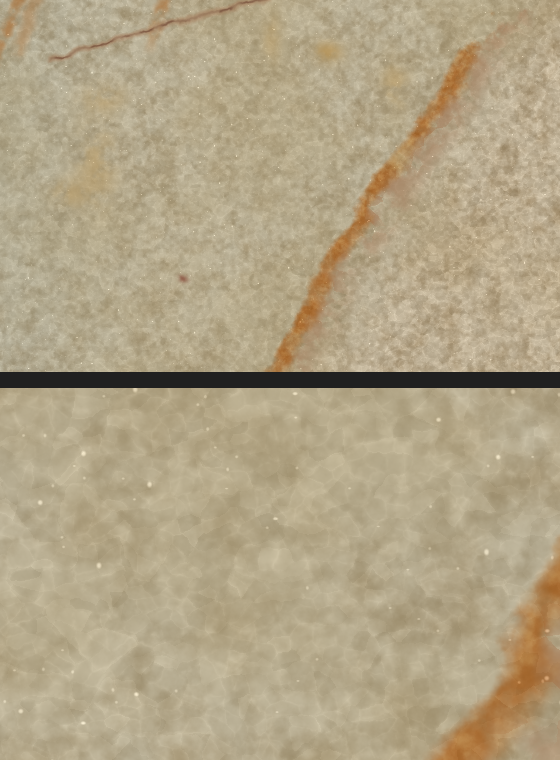
Top, the full canvas; bottom, a detail of the centre.
Write a WebGL 2 fragment shader that draws this texture.

```glsl
#version 300 es
precision highp float;
// Polished cream onyx: crystalline grain, an orange diagonal vein, a thin crack and faint ochre stains.
uniform vec2 u_resolution;
out vec4 fragColor;

float hash(vec2 p) {
    vec3 q = fract(p.xyx * vec3(0.1031, 0.103, 0.0973));
    q += dot(q, q.yzx + 33.33);
    return fract((q.x + q.y) * q.z);
}

float noise(vec2 p) {
    vec2 i = floor(p), f = fract(p);
    f = f * f * (3.0 - 2.0 * f);
    return mix(mix(hash(i), hash(i + vec2(1, 0)), f.x),
               mix(hash(i + vec2(0, 1)), hash(i + vec2(1, 1)), f.x), f.y);
}

float fbm(vec2 p) {
    float sum = 0.0, amp = 0.5;
    for (int i = 0; i < 5; i++) {
        sum += amp * noise(p);
        p = mat2(1.6, 1.2, -1.2, 1.6) * p + 7.3;
        amp *= 0.5;
    }
    return sum / 0.97;
}

// Crystal cells: x = pale boundary strength, y = random tone of the cell
vec2 crystals(vec2 p) {
    vec2 cell = floor(p);
    float near = 9.0, second = 9.0, tone = 0.0;
    for (int y = -1; y <= 1; y++)
        for (int x = -1; x <= 1; x++) {
            vec2 c = cell + vec2(x, y);
            float d = length(c + vec2(hash(c), hash(c + 41.7)) - p);
            if (d < near) { second = near; near = d; tone = hash(c + 93.1); }
            else second = min(second, d);
        }
    return vec2(1.0 - smoothstep(0.0, 0.25, second - near), tone);
}

// Tiny bright glints, one candidate per grid square
float glints(vec2 p, float density) {
    vec2 c = floor(p), centre = 0.3 + 0.4 * vec2(hash(c + 5.1), hash(c + 8.7));
    vec2 d = (fract(p) - centre) * vec2(1.0, 0.7 + hash(c + 2.2));
    return step(1.0 - density, hash(c + 17.0)) * (1.0 - smoothstep(0.04, 0.22, length(d)));
}

float segment(vec2 p, vec2 a, vec2 b) {
    vec2 d = b - a;
    return length(p - a - d * clamp(dot(p - a, d) / dot(d, d), 0.0, 1.0));
}

float stain(vec2 p, vec2 centre, vec2 size) {
    vec2 d = (p - centre) / size;
    return exp(-dot(d, d));
}

void main() {
    vec2 p = gl_FragCoord.xy / u_resolution.y;
    float cloud = fbm(p * 5.0), patches = fbm(p * 24.0 + 30.0), fine = fbm(p * 80.0 + 9.0);
    vec2 warp = vec2(fbm(p * 28.0), fbm(p * 28.0 + 50.0)) - 0.5;
    vec2 q = p + warp * 0.022;

    // Cloudy cream ground, translucent darker patches
    float right = smoothstep(-0.05, 0.3, p.x - 0.735 - 0.6 * p.y);
    vec3 col = mix(vec3(0.655, 0.592, 0.465), vec3(0.75, 0.712, 0.612),
                   smoothstep(0.2, 0.66, 0.55 * patches + 0.2 * cloud + 0.25 * fine));
    col = mix(col, vec3(0.71, 0.65, 0.51), 0.5 * smoothstep(0.42, 0.65, fbm(p * 3.0 + 12.0)));
    col += vec3(-0.014, 0.0, 0.014) * (1.0 - smoothstep(0.0, 0.5, p.x)) - vec3(0.014, 0.012, 0.012);
    col += vec3(0.008, -0.01, -0.012) * right;

    // Grain at two sizes, clearer to the right of the vein
    vec2 big = crystals(q * vec2(28.0, 36.0)), small = crystals(q * vec2(60.0, 76.0) + 20.0);
    float relief = 0.8 + 0.45 * right;
    col += relief * (0.036 * (big.y - 0.5) + 0.045 * (small.y - 0.5) + 0.08 * (fine - 0.5));
    col += relief * (0.028 * big.x + 0.024 * small.x) * smoothstep(0.3, 0.65, fine);

    // Faint ochre stains
    float ochre = 0.8 * stain(p, vec2(0.88, 0.86), vec2(0.04, 0.03))
                + 0.5 * stain(p, vec2(0.26, 0.56), vec2(0.06, 0.12))
                + 0.45 * stain(p, vec2(0.18, 0.48), vec2(0.05, 0.04))
                + 0.5 * stain(p, vec2(1.06, 0.77), vec2(0.04, 0.07))
                + 0.4 * stain(p, vec2(0.73, 0.9), vec2(0.025, 0.07))
                + 0.45 * stain(p, vec2(0.28, 0.74), vec2(0.06, 0.04));
    col = mix(col, vec3(0.71, 0.57, 0.33), ochre * smoothstep(0.2, 0.65, patches));

    // Main vein: firmer on its left side, breaking up into a brownish halo on its right
    float wander = 0.05 * (fbm(p * 8.0 + 3.0) - 0.5) + 0.035 * (fbm(p * 34.0) - 0.5);
    float side = p.x - (0.715 + 0.52 * p.y + 0.12 * p.y * p.y) + wander;
    float along = 1.0 - smoothstep(0.86, 0.95, p.y + 0.3 * warp.x);
    float halo = smoothstep(-0.02, 0.02, side) * (1.0 - smoothstep(0.03, 0.16, side)) * along;
    col = mix(col, vec3(0.64, 0.49, 0.36), 0.85 * halo * smoothstep(0.2, 0.65, patches + 0.25 * (big.y - 0.5)));
    float width = 0.036 + 0.03 * (noise(vec2(p.y * 9.0, 4.0)) - 0.5);
    float core = smoothstep(-0.018, 0.008, side) * (1.0 - smoothstep(width * 0.5, width + 0.03, side)) * along;
    float pale = stain(p, vec2(1.06, 0.59), vec2(0.08, 0.05)) + smoothstep(0.75, 0.95, p.y) * 0.5;
    vec3 rust = mix(vec3(0.67, 0.42, 0.18), vec3(0.72, 0.55, 0.3), clamp(pale + 1.4 * (fine - 0.45), 0.0, 1.0));
    rust += 0.12 * (fine - 0.5) + 0.05 * (small.y - 0.5);
    col = mix(col, rust, core * (0.9 - 0.25 * pale) * (0.7 + 0.3 * smoothstep(0.3, 0.6, patches)));

    // Orange streaks near the upper left
    float streak = 1.0 - smoothstep(0.002, 0.024, segment(q, vec2(-0.02, 0.83), vec2(0.06, 1.02)));
    streak += 0.6 * (1.0 - smoothstep(0.0, 0.035, segment(q, vec2(0.05, 0.86), vec2(0.1, 1.02))));
    streak += (1.0 - smoothstep(0.004, 0.028, segment(q, vec2(0.4, 0.87), vec2(0.45, 1.02)))) * smoothstep(0.82, 0.97, p.y);
    col = mix(col, vec3(0.67, 0.46, 0.25), 0.75 * min(streak, 1.0) * smoothstep(0.15, 0.55, patches));

    // Thin broken crack and a small fleck
    vec2 bent = p + warp * 0.022;
    float crack = min(segment(bent, vec2(0.137, 0.837), vec2(0.39, 0.918)),
                      segment(bent, vec2(0.39, 0.918), vec2(0.72, 1.005)));
    float broken = 0.35 + 0.65 * smoothstep(0.3, 0.6, noise(p * 38.0));
    col = mix(col, vec3(0.63, 0.47, 0.34), 0.55 * (1.0 - smoothstep(0.002, 0.015, crack)));
    col = mix(col, vec3(0.46, 0.31, 0.23), 0.75 * broken * (1.0 - smoothstep(0.0, 0.0055, crack)));
    col = mix(col, vec3(0.54, 0.32, 0.25), 0.8 * stain(q, vec2(0.496, 0.253), vec2(0.013, 0.01)));

    // Glints
    col += 0.2 * glints(p * 70.0, 0.014) + 0.12 * glints(p * 110.0 + 31.0, 0.025);
    fragColor = vec4(clamp(col, 0.0, 1.0), 1.0);
}
```
